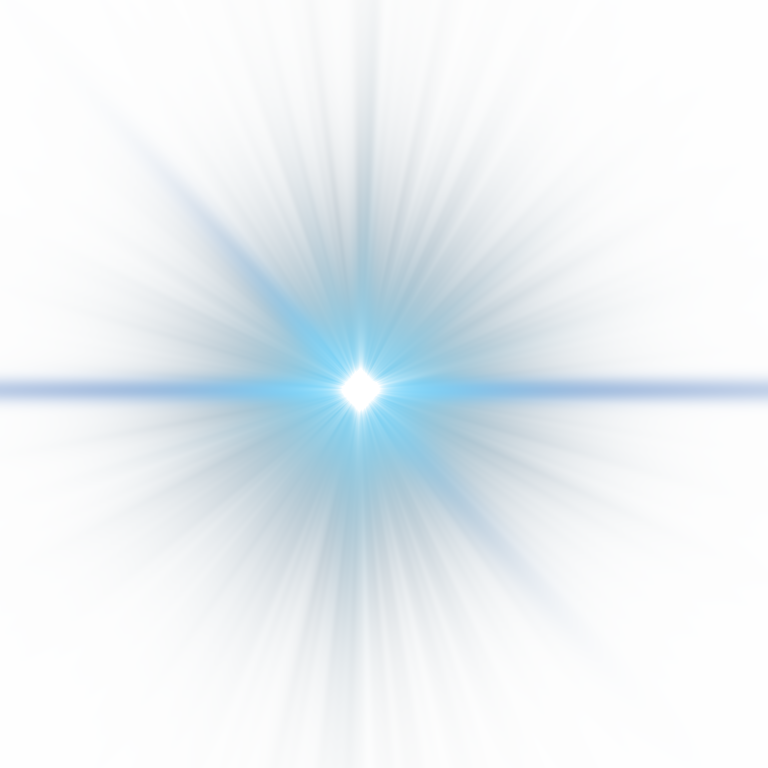
A three.js fragment shader for this background:

```glsl
// Draws a cyan star flare with soft radial rays and long beams on white.
varying vec2 vUv;

#define CENTER vec2(0.469, 0.492)
#define HAZE_REACH 0.217
#define CYAN_REACH 0.15
#define RAY_DEPTH 0.10
#define BAND_WIDTH 0.016
#define CORE_RADIUS 0.021
#define PAPER vec3(0.995)
#define GRAY_SHADE vec3(0.47, 0.39, 0.33)
#define CYAN_SHADE vec3(0.47, 0.21, 0.11)
#define BEAM_NEAR vec3(0.43, 0.83, 0.99)
#define BEAM_FAR vec3(0.56, 0.67, 0.84)

float bell(float x, float width) {
  float t = x / width;
  return exp(-t * t);
}

// Layered sines around the circle; whole frequencies keep it seamless.
float angularRays(float angle, float frequency) {
  float sum = 0.0;
  float weight = 0.5;
  for (int i = 0; i < 4; i++) {
    float phase = float(i) * 2.4;
    float warp = 1.7 * sin(angle * 5.0 + phase) + sin(angle * 11.0 - phase);
    sum += weight * sin(angle * frequency + warp + phase);
    weight *= 0.72;
    frequency = floor(frequency * 1.6) + 1.0;
  }
  return sum;
}

// One-sided soft beam leaving the center at an angle in degrees.
float beam(vec2 p, float degrees, float width, float reach) {
  float a = radians(degrees);
  vec2 axis = vec2(cos(a), sin(a));
  float along = dot(p, axis);
  float across = dot(p, vec2(-axis.y, axis.x));
  return bell(across, width) * bell(along, reach) * smoothstep(-0.01, 0.05, along);
}

void main() {
  vec2 p = vUv - CENTER;
  float r = length(p);
  float angle = atan(p.y, p.x);
  float coarse = angularRays(angle, 9.0);
  float fine = angularRays(angle, 37.0) * smoothstep(0.02, 0.16, r);

  // Ragged haze, gray outside and cyan inside
  float reach = HAZE_REACH * (1.0 + RAY_DEPTH * (0.65 * coarse + 0.4 * fine));
  float haze = bell(r, reach);
  vec3 shade = mix(GRAY_SHADE, CYAN_SHADE, bell(r, CYAN_REACH));
  vec3 color = PAPER - shade * haze;

  // Fine streaks fanning up and down to the edges
  float fan = bell(p.x / max(r, 0.001), 0.32) * smoothstep(0.08, 0.3, r);
  color -= vec3(0.045, 0.041, 0.038) * fan * bell(r, 0.52) * (0.75 + 0.6 * fine);

  // Upright and side rays
  vec3 rayColor = mix(vec3(0.68, 0.75, 0.79), vec3(0.48, 0.78, 0.90), bell(r, 0.22));
  float rays = 0.50 * beam(p, 88.2, 0.013, 0.36);
  rays += 0.45 * beam(p, 267.5, 0.028, 0.35);
  rays += 0.28 * beam(p, 106.0, 0.014, 0.24);
  rays += 0.30 * beam(p, 16.0, 0.022, 0.25);
  rays += 0.18 * beam(p, 41.0, 0.012, 0.28);
  rays += 0.20 * beam(p, 198.0, 0.016, 0.25);
  color = mix(color, rayColor, clamp(rays, 0.0, 0.8));

  // Diagonal beams and the horizontal band
  vec3 beamColor = mix(BEAM_FAR, BEAM_NEAR, bell(r, 0.2));
  float diagonals = 0.62 * beam(p, 132.2, 0.018, 0.29);
  diagonals += 0.40 * beam(p, 312.0, 0.023, 0.28);
  color = mix(color, beamColor, min(diagonals, 0.8));
  float band = 0.88 * bell(p.y, BAND_WIDTH) * bell(p.x, 0.75);
  color = mix(color, beamColor, band);

  // Bright cyan heart
  color = mix(color, BEAM_NEAR, 0.65 * bell(r, 0.075));

  // White core with a tall cross and short sparks
  float core = 1.5 * bell(r, CORE_RADIUS);
  core += 0.9 * bell(p.x, 0.008) * exp(-abs(p.y) / 0.036);
  core += 0.6 * bell(p.y, 0.008) * exp(-abs(p.x) / 0.032);
  core += 0.35 * beam(p, 15.0, 0.007, 0.085);
  float sparks = 0.55 + 0.3 * angularRays(angle, 17.0) * smoothstep(0.01, 0.04, r);
  core += sparks * exp(-r / 0.038);
  color = mix(color, vec3(1.0), clamp(core, 0.0, 1.0));

  gl_FragColor = vec4(clamp(color, 0.0, 1.0), 1.0);
}
```
